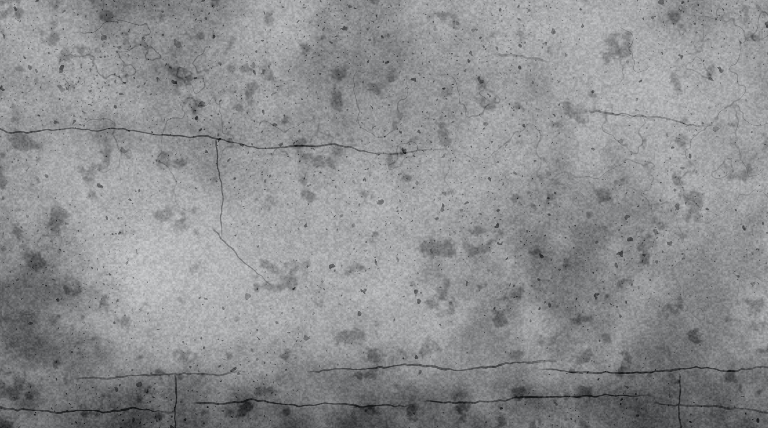
Reproduce this texture procedurally as a WebGL 1 fragment shader.

```glsl
precision highp float;
// Weathered grey concrete wall with cloudy stains, pits, grain and cracks.
uniform vec2 u_resolution;

const float BASE_TONE = 0.622;
const float CLOUD_CONTRAST = 0.42;
const float MOTTLE_CONTRAST = 0.32;
const float GRAIN_CONTRAST = 0.085;
const float FINE_GRAIN_CONTRAST = 0.10;
const float FOOT_DARKENING = 0.27;
const float PIT_DEPTH = 0.29;
const float SMUDGE_DEPTH = 0.14;
const float CRACK_DEPTH = 0.32;
const float CRACK_WANDER = 0.042;
const float CRACK_JAG = 0.004;
const float CRAZING_DEPTH = 0.13;
const float HIGHLIGHT_KNEE = 0.645;
const vec3 COOL_TINT = vec3(-0.004, 0.0, 0.007);

float hash(vec2 p) {
  vec3 q = fract(vec3(p.xyx) * 0.1031);
  q += dot(q, q.yzx + 33.33);
  return fract((q.x + q.y) * q.z);
}

float noise(vec2 p) {
  vec2 cell = floor(p), f = fract(p);
  f = f * f * (3.0 - 2.0 * f);
  float low = mix(hash(cell), hash(cell + vec2(1.0, 0.0)), f.x);
  float high = mix(hash(cell + vec2(0.0, 1.0)), hash(cell + 1.0), f.x);
  return mix(low, high, f.y);
}

float fbm(vec2 p) {
  float sum = 0.0, amplitude = 0.53;
  for (int i = 0; i < 4; i++) {
    sum += amplitude * noise(p);
    p = mat2(1.6, 1.2, -1.2, 1.6) * p + 17.3;
    amplitude *= 0.5;
  }
  return sum;
}

// Soft elliptical patch, 1 at its centre.
float patchAt(vec2 p, vec2 centre, vec2 size) {
  vec2 q = (p - centre) / size;
  return exp(-dot(q, q));
}

// Wandering, jagged, tapered line from a to b.
float crack(vec2 p, vec2 a, vec2 b, float width) {
  float span = length(b - a), pixel = 1.0 / u_resolution.y;
  vec2 along = (b - a) / span, q = p - a;
  float t = dot(q, along), seed = a.x * 17.0 + a.y * 31.0;
  float side = dot(q, vec2(-along.y, along.x));
  side += CRACK_WANDER * (fbm(vec2(t * 7.0, seed)) - 0.5);
  side += CRACK_JAG * (noise(vec2(t * 85.0, seed)) - 0.5);
  float taper = smoothstep(0.0, 0.06, t / span) * (1.0 - smoothstep(0.75, 1.0, t / span));
  float halfWidth = width * 1.4 * noise(vec2(t * 28.0, seed + 9.0));
  float faded = 0.55 + 0.45 * noise(vec2(t * 16.0, seed + 3.0));
  return taper * faded * (1.0 - smoothstep(halfWidth, halfWidth + pixel, abs(side)));
}

// Ragged dark holes in three sizes, on turned jittered grids.
float pits(vec2 p, float density) {
  float cover = 0.0, scale = 25.0;
  vec2 ragged = vec2(noise(p * 130.0), noise(p * 130.0 + 70.0)) - 0.5;
  for (int i = 0; i < 3; i++) {
    p = mat2(0.8, 0.6, -0.6, 0.8) * p + 3.7;
    vec2 cell = floor(p * scale);
    vec2 centre = 0.25 + 0.5 * vec2(hash(cell + 5.1), hash(cell + 41.7));
    vec2 q = fract(p * scale) - centre + 0.22 * ragged;
    q.x *= 0.6 + 0.9 * hash(cell + 63.0);
    float size = hash(cell + 77.3);
    float radius = mix(0.05, 0.17, size * size);
    float soft = 0.6 * scale / u_resolution.y;
    float present = step(hash(cell + 13.0), density);
    float strength = 0.4 + 0.6 * hash(cell + 91.0);
    float hole = 1.0 - smoothstep(-soft, soft, length(q) - radius);
    cover = max(cover, present * strength * hole);
    scale *= 1.8;
  }
  return cover;
}

float allCracks(vec2 p) {
  float c = crack(p, vec2(-0.1, 0.71), vec2(1.13, 0.64), 0.001);
  c = max(c, 0.8 * crack(p, vec2(0.505, 0.68), vec2(0.51, 0.42), 0.0007));
  c = max(c, 0.75 * crack(p, vec2(0.5, 0.475), vec2(0.65, 0.32), 0.0006));
  c = max(c, 0.6 * crack(p, vec2(1.36, 0.74), vec2(1.69, 0.715), 0.0012));
  c = max(c, 0.5 * crack(p, vec2(1.15, 0.88), vec2(1.3, 0.845), 0.0018));
  // Long cracks along the foot of the wall
  for (int i = 0; i < 7; i++) {
    float k = float(i), h = hash(vec2(k, 4.0));
    vec2 a = vec2(k * 0.27 - 0.1, 0.045 + 0.07 * mod(k, 2.0) + 0.02 * h);
    vec2 b = a + vec2(0.42 + 0.25 * h, 0.05 * (hash(vec2(k, 8.0)) - 0.5));
    c = max(c, (0.6 + 0.4 * h) * crack(p, a, b, 0.0013));
  }
  // Upright joints between them
  for (int i = 0; i < 2; i++) {
    float x = 0.41 + 1.18 * float(i);
    c = max(c, 0.8 * crack(p, vec2(x, 0.13), vec2(x - 0.01, -0.05), 0.001));
  }
  return c;
}

void main() {
  vec2 p = gl_FragCoord.xy / u_resolution.y;
  vec2 warped = p + 0.14 * (vec2(fbm(p * 5.0), fbm(p * 5.0 + 31.0)) - 0.5);

  // Broad stains and worn light areas
  float stain = 0.16 * patchAt(warped, vec2(1.22, 0.38), vec2(0.26, 0.18))
    + 0.14 * patchAt(warped, vec2(0.08, 0.27), vec2(0.24, 0.13))
    + 0.09 * patchAt(warped, vec2(0.8, 0.93), vec2(0.16, 0.13))
    + 0.10 * patchAt(warped, vec2(0.2, 0.68), vec2(0.1, 0.05));
  float wear = 0.12 * patchAt(warped, vec2(0.38, 0.36), vec2(0.1, 0.08))
    + 0.09 * patchAt(warped, vec2(0.63, 0.92), vec2(0.1, 0.12))
    + 0.06 * patchAt(warped, vec2(0.85, 0.53), vec2(0.5, 0.18));
  float foot = 1.0 - smoothstep(0.0, 0.29, warped.y);

  float tone = BASE_TONE + wear - stain - FOOT_DARKENING * foot;
  tone += CLOUD_CONTRAST * (fbm(p * 2.6 + 7.0) - 0.5);
  tone += MOTTLE_CONTRAST * (0.45 + 3.0 * stain + 0.5 * foot) * (fbm(p * 16.0) - 0.5);
  tone -= max(tone - HIGHLIGHT_KNEE, 0.0) * 0.6;

  // Sandy surface
  tone += GRAIN_CONTRAST * (noise(p * vec2(165.0, 200.0)) - 0.5);
  tone += FINE_GRAIN_CONTRAST * (noise(p * 310.0 + 50.0) - 0.5);

  // Pits, smudges, hairline crazing and cracks
  float upper = smoothstep(0.3, 0.95, p.y);
  float density = 0.13 + 0.15 * upper + 0.8 * (fbm(p * 5.0 + 60.0) - 0.46);
  tone -= PIT_DEPTH * pits(p, density);
  tone -= SMUDGE_DEPTH * smoothstep(0.62, 0.78, fbm(p * 24.0 + 40.0));
  float crazed = smoothstep(0.46, 0.62, fbm(p * 3.0 + 90.0)) * (0.35 + 0.65 * upper);
  float hairline = 1.0 - smoothstep(0.0, 0.016, abs(fbm(p * 9.0 + 20.0) - 0.5));
  tone -= CRAZING_DEPTH * crazed * hairline;
  tone -= CRACK_DEPTH * allCracks(p);

  gl_FragColor = vec4(clamp(vec3(max(tone, 0.1)) + COOL_TINT, 0.0, 1.0), 1.0);
}
```
